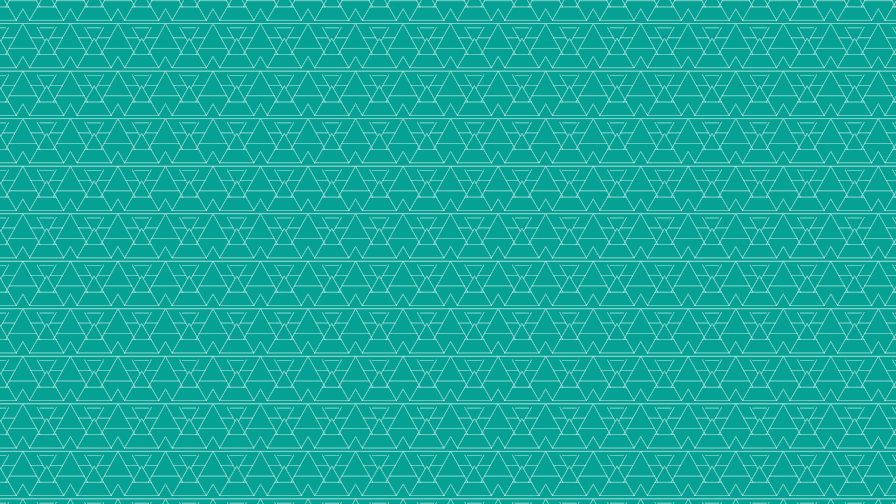
Give the GLSL for this pattern, as a WebGL 1 fragment shader.

```glsl
precision highp float;
// Teal field covered by a fine white lattice of interlaced triangles between horizontal rules.

#define TILE 0.0943            // repeat size, in canvas heights
#define OFFSET vec2(0.0454, 0.0468) // first apex from the left and top edges
#define LINE_WIDTH 0.0105      // stroke width, in tiles
#define RULE_WIDTH 0.0135      // width of the full horizontal rule, in tiles
#define SOFTNESS 1.2           // edge filter, in pixels
#define GROUND vec3(0.016, 0.63, 0.58)
#define INK vec3(0.95, 0.99, 0.98)

uniform vec2 u_resolution;

float segmentDistance(vec2 p, vec2 a, vec2 b) {
  vec2 along = b - a;
  float t = clamp(dot(p - a, along) / dot(along, along), 0.0, 1.0);
  return length(p - a - along * t);
}

// Share of the filter footprint that a stroke covers.
float strokeCoverage(float d, float width, float footprint) {
  float outer = min(d + 0.5 * footprint, 0.5 * width);
  float inner = max(d - 0.5 * footprint, -0.5 * width);
  return clamp((outer - inner) / footprint, 0.0, 1.0);
}

// Paint left uncovered after one more stroke is laid down.
float bare(vec2 p, vec2 a, vec2 b, float footprint) {
  return 1.0 - strokeCoverage(segmentDistance(p, a, b), LINE_WIDTH, footprint);
}

// One mirrored tile: x runs from the apex axis to the tile edge, y runs down.
float latticeInk(vec2 p, float footprint) {
  float clear = 1.0 - strokeCoverage(min(p.y, 1.0 - p.y), RULE_WIDTH, footprint);

  // Tall triangle hanging from the rule
  clear *= bare(p, vec2(0.0, 0.0), vec2(0.36, 0.65), footprint);

  // Triangle standing on the lower base, with its crossbar
  clear *= bare(p, vec2(0.14, 0.93), vec2(0.50, 0.93), footprint);
  clear *= bare(p, vec2(0.14, 0.93), vec2(0.50, 0.31), footprint);
  clear *= bare(p, vec2(0.30, 0.65), vec2(0.50, 0.65), footprint);

  // Short bars and struts between the triangles
  clear *= bare(p, vec2(0.17, 0.30), vec2(0.42, 0.30), footprint);
  clear *= bare(p, vec2(0.00, 0.52), vec2(0.29, 0.52), footprint);
  clear *= bare(p, vec2(0.00, 0.69), vec2(0.14, 0.93), footprint);

  // Funnel below the rule
  clear *= bare(p, vec2(0.36, 0.09), vec2(0.50, 0.09), footprint);
  clear *= bare(p, vec2(0.30, 0.08), vec2(0.46, 0.36), footprint);
  return 1.0 - clear;
}

void main() {
  vec2 canvas = gl_FragCoord.xy / u_resolution.y;
  vec2 fromTopLeft = vec2(canvas.x, 1.0 - canvas.y);
  vec2 cell = (fromTopLeft - OFFSET) / TILE;
  vec2 tile = vec2(abs(fract(cell.x + 0.5) - 0.5), fract(cell.y));
  float footprint = SOFTNESS / (u_resolution.y * TILE);

  gl_FragColor = vec4(mix(GROUND, INK, latticeInk(tile, footprint)), 1.0);
}
```
